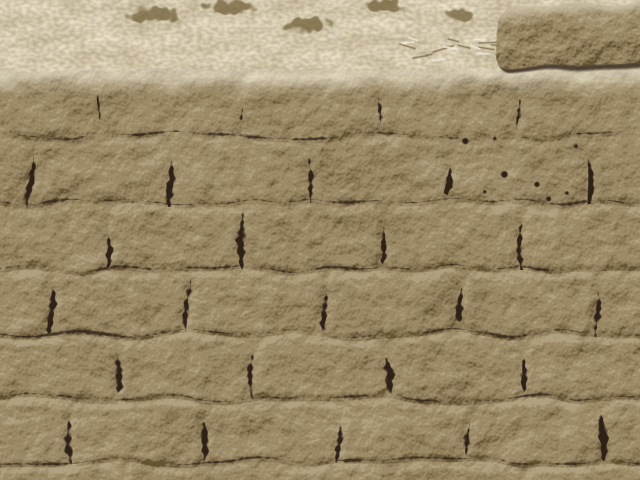
Write a Shadertoy shader that draws this texture.

```glsl
// Weathered mud-brick wall in running bond, with sandy ground and a loose brick above it.

const vec3 HOLE  = vec3(0.18, 0.13, 0.09);
const vec3 DEEP  = vec3(0.39, 0.33, 0.20);
const vec3 SHADE = vec3(0.53, 0.46, 0.33);
const vec3 CLAY  = vec3(0.61, 0.54, 0.40);
const vec3 PALE  = vec3(0.69, 0.63, 0.50);
const vec3 SAND  = vec3(0.88, 0.84, 0.74);
const float WALL_TOP = 0.853;
const float COURSE = 0.137;

float hash(vec2 p) {
    vec3 q = fract(p.xyx * vec3(0.1031, 0.1030, 0.0973));
    q += dot(q, q.yzx + 33.33);
    return fract((q.x + q.y) * q.z);
}

float cornerSlope(vec2 cell, vec2 f, vec2 corner) {
    float a = 6.2832 * hash(cell + corner);
    return dot(vec2(cos(a), sin(a)), f - corner);
}

// Gradient noise, roughly -0.7 to 0.7
float noise(vec2 p) {
    vec2 i = floor(p), f = fract(p);
    vec2 u = f * f * f * (f * (f * 6.0 - 15.0) + 10.0);
    vec2 e = vec2(1.0, 0.0);
    return mix(mix(cornerSlope(i, f, e.yy), cornerSlope(i, f, e.xy), u.x),
               mix(cornerSlope(i, f, e.yx), cornerSlope(i, f, e.xx), u.x), u.y);
}

float fbm(vec2 p) {
    float sum = 0.0, amp = 0.6;
    for (int i = 0; i < 4; i++) {
        sum += amp * noise(p);
        p = mat2(1.6, 1.3, -1.3, 1.6) * p + 7.3;
        amp *= 0.5;
    }
    return sum;
}

float roundBox(vec2 p, vec2 size, float r) {
    vec2 q = abs(p) - size + r;
    return length(max(q, 0.0)) + min(max(q.x, q.y), 0.0) - r;
}

vec2 warp(vec2 p, float amount) {
    return p + amount * vec2(noise(p * 9.0), noise(p * 9.0 + 31.0));
}

// Brick width shrinks slightly towards the lower courses
float brickWidth(float row) { return 0.293 - 0.003 * row; }

// xy: position from the brick centre, z: course from the top, w: column
vec4 brickCell(vec2 p) {
    float d = max(WALL_TOP - p.y, 0.0);
    float course = d * (7.02 + 0.365 * d);
    float row = floor(course), w = brickWidth(row);
    float offset = mod(row, 2.0) < 0.5 ? 0.205 + 0.01 * row : 0.045 + 0.02 * row;
    float x = (p.x - offset) / w;
    return vec4((fract(x) - 0.5) * w, (0.5 - fract(course)) * COURSE, row, floor(x));
}

float wallHeight(vec2 p) {
    vec4 b = brickCell(warp(p, 0.018));
    float d = roundBox(b.xy, vec2(0.5 * brickWidth(b.z) - 0.009, 0.5 * COURSE - 0.007), 0.02);
    float worn = mix(0.45, 1.0, smoothstep(0.0, 3.0, b.z));
    return 0.005 * worn * smoothstep(0.011, -0.012, d) + 0.011 * fbm(p * 17.0);
}

vec3 clayRamp(float t) {
    vec3 c = mix(DEEP, SHADE, smoothstep(-0.05, 0.28, t));
    c = mix(c, CLAY, smoothstep(0.25, 0.55, t));
    return mix(c, PALE, smoothstep(0.55, 1.0, t));
}

// Tapered dark gaps between neighbours and broken cracks under each course
float gapMask(vec2 p, float aa) {
    vec4 b = brickCell(warp(p, 0.018));
    float w = brickWidth(b.z), v = 2.0 * b.y / COURSE;
    vec2 id = vec2(b.w + step(0.0, b.x) + 17.0, b.z + 5.0);
    float span = mix(0.45, 0.85, hash(id + 3.0));
    float rise = (v + 0.15 + 0.3 * hash(id + 9.0)) / span;
    float halfWidth = mix(0.004, 0.0085, hash(id)) * (1.0 - rise * rise);
    halfWidth -= b.z < 0.5 ? 0.005 : 0.0;
    float gap = halfWidth - 0.5 * w + abs(b.x) + 0.007 * noise(p * 75.0);
    float patchy = noise(vec2(p.x * 13.0, b.z * 5.7 + 2.3));
    float crack = 0.007 * (patchy - 0.2) + 0.004 * noise(p * 90.0) - abs(b.y + 0.062);
    return max(smoothstep(-aa, aa, gap), 0.8 * smoothstep(-aa, aa, crack + 0.0015));
}

vec3 wallColor(vec2 p, float aa) {
    vec2 toLight = 0.003 * vec2(-0.35, 0.94);
    float slope = (wallHeight(p) - wallHeight(p + toLight)) / 0.003;
    float stain = noise(vec2(p.x * 38.0, p.y * 5.0));
    float tone = 0.52 + 1.05 * slope + 0.3 * fbm(p * 4.0) + 0.1 * stain + 0.16 * noise(p * 150.0);
    vec3 c = clayRamp(tone);
    // Sunlit ledge fading into the face
    float depth = WALL_TOP - p.y + 0.025 * fbm(p * 15.0);
    c = mix(c, SAND * (0.94 + 0.2 * slope), 0.9 * smoothstep(0.055, 0.005, depth));
    c = mix(c, HOLE, gapMask(p, aa));
    // Small burrows in the upper right
    for (int i = 0; i < 8; i++) {
        float k = float(i);
        vec2 centre = vec2(0.86 + 0.46 * hash(vec2(k, 2.0)), 0.57 + 0.17 * hash(vec2(k, 8.0)));
        float r = 0.003 + 0.004 * hash(vec2(k, 5.0));
        c = mix(c, HOLE, smoothstep(aa, -aa, length(p - centre) - r));
    }
    return c;
}

vec3 groundColor(vec2 p, float aa) {
    vec3 c = mix(SAND, PALE, clamp(0.3 + 0.7 * fbm(p * vec2(12.0, 30.0)), 0.0, 1.0));
    c *= 1.0 + 0.16 * noise(p * vec2(90.0, 140.0));
    // Dry tufts
    for (int i = 0; i < 5; i++) {
        float k = float(i);
        vec2 q = p - vec2(0.32 + 0.16 * k, 0.97 + 0.022 * sin(k * 2.4));
        float d = length(q / vec2(0.06 - 0.008 * k, 0.015)) - 1.0 + 0.8 * noise(p * 60.0);
        c = mix(c, DEEP * 1.15, 0.75 * smoothstep(0.2, -0.3, d));
    }
    // Straw and chips near the loose brick
    for (int i = 0; i < 22; i++) {
        float k = float(i), a = 0.8 * (hash(vec2(k, 4.0)) - 0.5);
        vec2 q = p - vec2(0.84 + 0.22 * hash(vec2(k, 1.0)), 0.875 + 0.045 * hash(vec2(k, 7.0)));
        q = mat2(cos(a), -sin(a), sin(a), cos(a)) * q;
        float d = roundBox(q, vec2(0.006 + 0.018 * hash(vec2(k, 6.0)), 0.0016), 0.001);
        c = mix(c, mod(k, 2.0) < 0.5 ? SHADE : vec3(0.93, 0.92, 0.87), smoothstep(aa, -aa, d));
    }
    return c;
}

void mainImage(out vec4 fragColor, in vec2 fragCoord) {
    vec2 p = fragCoord / iResolution.y;
    float aa = 1.2 / iResolution.y;
    float edge = p.y - WALL_TOP - 0.012 * noise(p * 7.0);
    vec3 c = mix(wallColor(p, aa), groundColor(p, aa), smoothstep(-0.004, 0.004, edge));
    // Loose brick and its contact shadow
    vec2 q = warp(p, 0.015) - vec2(1.205, 0.928 + 0.05 * (p.x - 1.2));
    float loose = roundBox(q, vec2(0.166, 0.062), 0.026);
    float shadow = roundBox(q + vec2(0.0, 0.007), vec2(0.158, 0.062), 0.02);
    c = mix(c, HOLE, 0.8 * smoothstep(0.006, -0.002, shadow));
    float relief = (fbm(p * 17.0) - fbm((p + vec2(-0.001, 0.003)) * 17.0)) * 4.5;
    vec3 face = clayRamp(0.5 + relief + 4.0 * q.y + 0.15 * noise(p * 150.0));
    face = mix(face, SAND * 0.95, 0.7 * smoothstep(0.035, 0.06, q.y));
    fragColor = vec4(mix(c, face, smoothstep(aa, -aa, loose)), 1.0);
}
```
